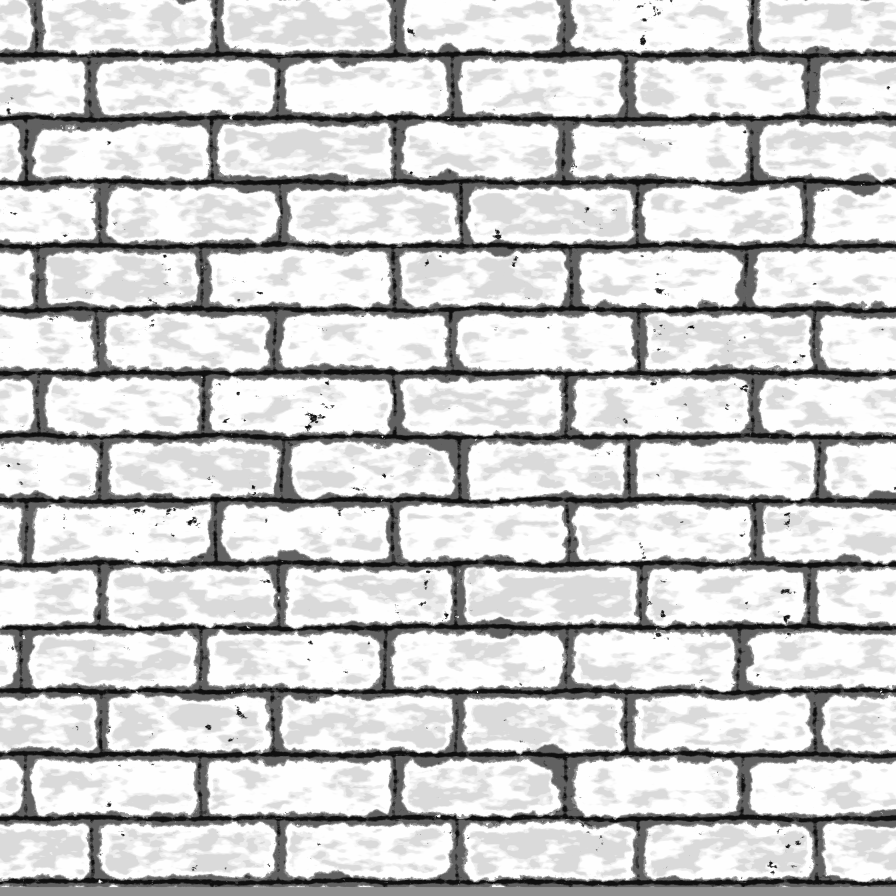
Reproduce this texture procedurally as a Shadertoy shader.

```glsl
// A weathered white brick wall in ink tones: running bond with jittered joints.
// Rounded-box distances bent by gradient noise shape the bricks; thresholded
// noise gives the flat tones of the mortar, the chips and the worn paint.

#define ROW_HEIGHT 0.071
#define ROW_START 0.0085      // part of the top row cut off by the canvas
#define BRICKS 5.0            // bricks across
#define JOINT_JITTER 0.10     // in brick lengths
#define HALF_GAP vec2(0.0056, 0.0047)
#define EDGE_WEAR 0.0065
#define RIM 0.0016            // grey outline around each brick
#define STRIP 0.010           // plain band at the bottom

const vec3 WHITE = vec3(0.995), PALE = vec3(0.925), WORN = vec3(0.855);
const vec3 OUTLINE = vec3(0.56), MORTAR = vec3(0.38);
const vec3 SHADE = vec3(0.22), INK = vec3(0.06);

vec2 hash2(vec2 p) {
    vec3 q = fract(p.xyx * vec3(0.1031, 0.1030, 0.0973));
    q += dot(q, q.yzx + 33.33);
    return fract((q.xx + q.yz) * q.zy);
}

float cornerGradient(vec2 cell, vec2 offset) {
    float angle = 6.2832 * hash2(cell).x;
    return dot(vec2(cos(angle), sin(angle)), offset);
}

float gradientNoise(vec2 p) {
    vec2 i = floor(p), f = fract(p), e = vec2(1.0, 0.0);
    vec2 u = f * f * f * (f * (f * 6.0 - 15.0) + 10.0);
    float low = mix(cornerGradient(i, f), cornerGradient(i + e, f - e), u.x);
    float high = mix(cornerGradient(i + e.yx, f - e.yx),
                     cornerGradient(i + 1.0, f - 1.0), u.x);
    return mix(low, high, u.y);
}

float fbm(vec2 p) {
    float sum = 0.0, amplitude = 0.75;
    for (int k = 0; k < 4; k++) {
        sum += amplitude * gradientNoise(p);
        p = mat2(1.6, 1.2, -1.2, 1.6) * p + 17.3;
        amplitude *= 0.5;
    }
    return sum;
}

// Antialiased step
float above(float value, float threshold) {
    float w = max(fwidth(value) * 0.7, 1e-5);
    return smoothstep(-w, w, value - threshold);
}

// Horizontal position of the joint left of brick i
float jointX(float i, float row) {
    float shift = mix(0.18, 0.54, mod(row, 2.0));
    float jitter = hash2(vec2(mod(i, BRICKS) + 3.0, row + 11.0)).x - 0.5;
    return (i + shift + jitter * JOINT_JITTER) / BRICKS;
}

void mainImage(out vec4 fragColor, in vec2 fragCoord) {
    vec2 uv = fragCoord / iResolution.xy;
    vec2 p = vec2(uv.x, 1.0 - uv.y);          // measured from the top
    vec2 q = p + 0.004 * vec2(gradientNoise(p * 19.0 + 40.0),
                              gradientNoise(p * 14.0 + 70.0));

    // Brick cell
    float y = (q.y + ROW_START) / ROW_HEIGHT;
    float row = floor(y);
    float i = floor(q.x * BRICKS - mix(0.18, 0.54, mod(row, 2.0)));
    i += step(jointX(i + 1.0, row), q.x) - step(q.x, jointX(i, row));
    float left = jointX(i, row), right = jointX(i + 1.0, row);
    vec2 id = vec2(mod(i, BRICKS), row);
    vec2 rnd = hash2(id + 31.0), rnd2 = hash2(id + 83.0);

    // Rounded brick with ragged edges and a few broken corners
    vec2 local = vec2(q.x - 0.5 * (left + right), (y - row - 0.5) * ROW_HEIGHT);
    vec2 halfSize = 0.5 * vec2(right - left, ROW_HEIGHT) - HALF_GAP;
    float radius = mix(0.006, 0.017, rnd.x);
    vec2 corner = abs(local) - halfSize + radius;
    float d = length(max(corner, 0.0)) + min(max(corner.x, corner.y), 0.0) - radius;
    float rough = fbm(p * 75.0);
    d += EDGE_WEAR * rough + 0.004 * gradientNoise(p * 28.0 + 9.0);
    d += 0.035 * max(gradientNoise(p * 17.0 + 55.0) - 0.30, 0.0);

    // Mortar: ink line under each brick, broken lines in the upright joints
    float below = (y - floor(y + 0.5)) * ROW_HEIGHT;
    float beside = q.x - left < right - q.x ? q.x - left : q.x - right;
    float grain = fbm(p * vec2(85.0, 120.0) + 21.0);
    float dark = 0.78 * smoothstep(0.0045, 0.0005, abs(below + 0.0012))
               + 0.42 * smoothstep(0.0035, 0.0005, abs(beside + 0.002))
               + 0.75 * grain - 0.02;
    vec3 mortar = mix(MORTAR, SHADE, above(dark, 0.27));
    mortar = mix(mortar, INK, above(dark, 0.50));
    mortar = mix(mortar, WHITE, above(fbm(p * 95.0 + 130.0), 0.56));

    // Brick face: streaky worn patches inside a white border
    float inside = smoothstep(0.003, 0.011, -d);
    float streak = fbm(p * vec2(24.0, 42.0) + id * 7.0)
                 + 0.35 * gradientNoise(p * vec2(60.0, 150.0))
                 + 0.30 * (rnd.y - 0.5) - 0.5 * (1.0 - inside);
    vec3 face = mix(WHITE, PALE, 0.8 * smoothstep(-0.10, 0.06, streak));
    face = mix(face, PALE, above(streak, 0.01));
    face = mix(face, WORN, above(streak, 0.11));

    // Chips, clustered and denser on some bricks
    float chip = fbm(p * vec2(62.0, 78.0) + 200.0)
               + 0.45 * gradientNoise(p * 13.0 + 90.0) + 0.24 * (rnd2.x - 0.75);
    face = mix(face, MORTAR, above(chip, 0.53));
    face = mix(face, INK, above(chip, 0.59));
    face = mix(face, SHADE, above(chip, 0.70));

    // Compose
    vec3 color = mix(mortar, OUTLINE, above(-d, 0.0));
    color = mix(color, face, above(-d, RIM));
    color = mix(OUTLINE, color, above(uv.y, STRIP));
    fragColor = vec4(color, 1.0);
}
```
